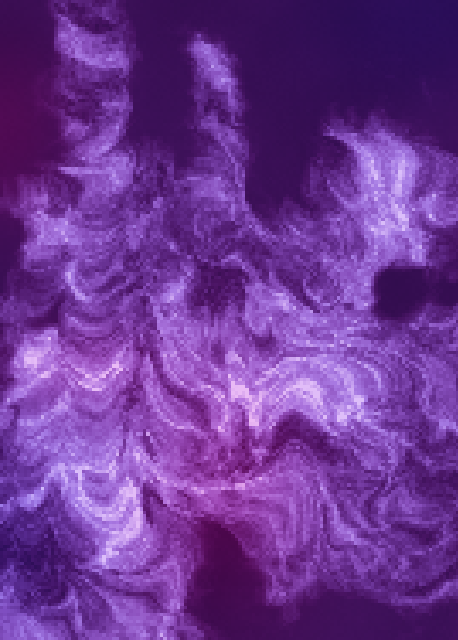
Reproduce this background procedurally as a Shadertoy shader.

```glsl
float hash(vec2 p) {
    return fract(sin(dot(p, vec2(127.1, 311.7))) * 43758.5453);
}

float noise(vec2 p) {
    vec2 i = floor(p), f = fract(p);
    f = f * f * f * (f * (f * 6.0 - 15.0) + 10.0);
    return mix(mix(hash(i), hash(i + vec2(1, 0)), f.x),
               mix(hash(i + vec2(0, 1)), hash(i + vec2(1, 1)), f.x), f.y);
}

vec2 rotate(vec2 p, float angle) {
    float c = cos(angle), s = sin(angle);
    return vec2(c * p.x - s * p.y, s * p.x + c * p.y);
}

float fbm(vec2 p, int octaves, float gain) {
    float sum = 0.0, total = 0.0, amp = 0.5;
    for (int i = 0; i < octaves; i++) {
        sum += amp * noise(p);
        total += amp;
        p = rotate(p, 0.65) * 2.03 + 17.3;
        amp *= gain;
    }
    return sum / total;
}

// Thin bright lines along the mid level of the noise
float filaments(vec2 p, float sharpness) {
    float sum = 0.0, amp = 0.5;
    for (int i = 0; i < 4; i++) {
        float level = noise(p) * 0.75 + noise(p * 2.7 + 5.0) * 0.25;
        sum += amp * exp(-sharpness * abs(level - 0.5));
        p = rotate(p, 0.5) * 1.8 + 9.1;
        amp *= 0.8;
    }
    return sum;
}

// Curling displacement, from large eddies to small ones
vec2 swirl(vec2 p, float strength, float seed) {
    float scale = 4.0;
    for (int i = 0; i < 5; i++) {
        float angle = 9.0 * noise(p * scale + seed);
        p += strength / scale * vec2(cos(angle), sin(angle));
        scale *= 1.9;
    }
    return p;
}

float blob(vec2 p, vec2 center, vec2 radius) {
    vec2 d = (p - center) / radius;
    return exp(-dot(d, d));
}

// Layout of the smoke: center and radius of each mass
float smokeMass(vec2 p) {
    const vec4 masses[11] = vec4[11](
        vec4(0.14, 0.90, 0.06, 0.17), vec4(0.16, 0.69, 0.14, 0.06),
        vec4(0.35, 0.80, 0.05, 0.12), vec4(0.21, 0.57, 0.14, 0.06),
        vec4(0.60, 0.71, 0.13, 0.08), vec4(0.44, 0.59, 0.16, 0.09),
        vec4(0.58, 0.44, 0.20, 0.12), vec4(0.20, 0.42, 0.17, 0.09),
        vec4(0.18, 0.25, 0.16, 0.10), vec4(0.54, 0.24, 0.19, 0.13),
        vec4(0.06, 0.10, 0.17, 0.14));
    float sum = 0.36 * smoothstep(0.65, 0.35, p.y);
    for (int i = 0; i < 11; i++) sum += blob(p, masses[i].xy, masses[i].zw);
    sum -= 0.8 * blob(p, vec2(0.62, 0.56), vec2(0.04, 0.05));
    sum -= 0.7 * blob(p, vec2(0.13, 0.38), vec2(0.07, 0.04));
    sum -= 0.4 * blob(p, vec2(0.53, 0.06), vec2(0.09, 0.06));
    sum -= 0.4 * blob(p, vec2(0.33, 0.20), vec2(0.06, 0.14));
    return clamp(sum, 0.0, 1.1);
}

vec3 palette(float tone) {
    const vec3 stops[6] = vec3[6](
        vec3(0.17, 0.04, 0.28), vec3(0.28, 0.08, 0.39), vec3(0.39, 0.18, 0.56),
        vec3(0.53, 0.31, 0.74), vec3(0.65, 0.48, 0.89), vec3(0.86, 0.75, 0.98));
    float t = clamp(tone, 0.0, 0.999) * 5.0;
    int i = int(t);
    return mix(stops[i], stops[i + 1], fract(t));
}

void mainImage(out vec4 fragColor, in vec2 fragCoord) {
    // Coarse square cells
    float cells = 188.0;
    vec2 cell = floor(fragCoord / iResolution.y * cells);
    vec2 p = (cell + 0.5) / cells;
    vec2 curl = swirl(p, 0.12, 3.7);

    // Smoke body with billowing borders
    float mass = smokeMass(mix(p, curl, 0.5));
    float body = smoothstep(0.2, 0.72, mass + 1.2 * (fbm(curl * 9.0, 5, 0.6) - 0.5));

    // Inner shading and wisps stretched along the drift
    vec2 drift = rotate(curl, 0.6) * vec2(1.0, 1.7);
    float shade = smoothstep(0.27, 0.73, fbm(drift * 7.0 + 31.0, 5, 0.7));
    float wisps = filaments(drift * 8.0, 16.0);

    // Fan of streaks at the lower right
    vec2 ray = mix(p, curl, 0.3) - vec2(0.46, 0.30);
    float streaks = noise(vec2(atan(ray.y, ray.x) * 22.0, length(ray) * 9.0));
    shade = mix(shade, streaks, 0.5 * blob(p, vec2(0.58, 0.17), vec2(0.14, 0.12)));

    // Tone from dark haze to bright cores
    float core = blob(p, vec2(0.54, 0.46), vec2(0.15, 0.09))
               + blob(p, vec2(0.19, 0.26), vec2(0.11, 0.07))
               + 0.7 * blob(p, vec2(0.62, 0.73), vec2(0.10, 0.06));
    float tone = 0.02 + 0.14 * fbm(p * 4.0 + 8.0, 3, 0.5) + 0.12 * wisps * mass;
    tone += body * (0.01 + 0.50 * shade + 0.36 * wisps + 0.17 * core);
    tone += (0.015 + 0.10 * body) * (hash(cell) - 0.5);
    vec3 color = palette(tone);

    // Magenta glow and cool blue corners
    float glow = blob(p, vec2(0.35, 0.24), vec2(0.14, 0.22))
               + 0.8 * blob(p, vec2(0.0, 0.80), vec2(0.11, 0.15))
               + 0.6 * blob(p, vec2(0.13, 0.43), vec2(0.13, 0.07));
    float cool = blob(p, vec2(0.68, 0.98), vec2(0.22, 0.14))
               + blob(p, vec2(0.0, 0.14), vec2(0.12, 0.16));
    color += glow * vec3(0.09, -0.03, -0.03);
    color += cool * vec3(-0.04, 0.0, 0.03);

    fragColor = vec4(clamp(color, 0.0, 1.0), 1.0);
}
```
